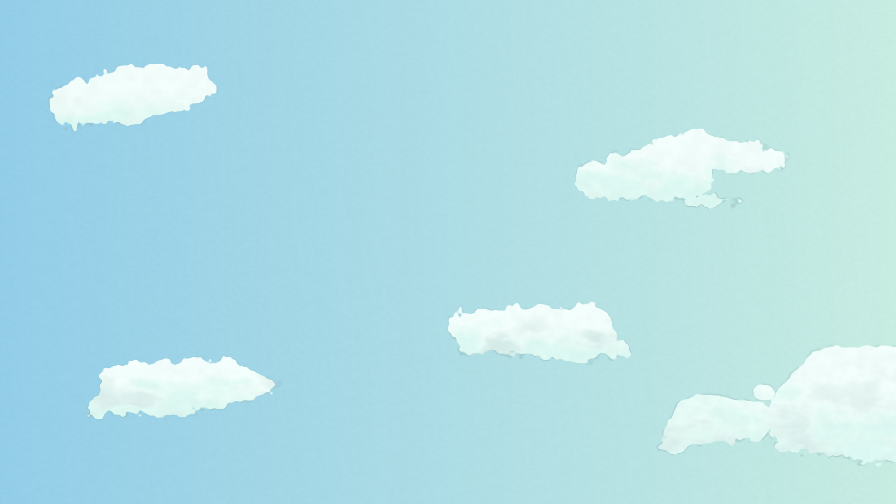
Reproduce this texture procedurally as a Shadertoy shader.

```glsl
// Five ragged white clouds on a pale sky that runs from blue to mint.
// Each cloud is a union of tapered capsules whose edge is frayed by value
// noise; soft streaks of noise tint the bodies and a broken rim outlines them.

const vec3 SKY_BLUE = vec3(0.575, 0.805, 0.91);
const vec3 SKY_MINT = vec3(0.78, 0.925, 0.885);
const vec3 CLOUD_WHITE = vec3(0.95, 0.995, 0.985);
const vec3 CLOUD_MINT = vec3(0.86, 0.97, 0.945);
const vec3 CLOUD_GREY = vec3(0.80, 0.90, 0.885);
const vec3 RIM_GREY = vec3(0.56, 0.72, 0.73);

float hash(vec2 p) {
    return fract(sin(dot(p, vec2(127.1, 311.7))) * 43758.5453);
}

float noise(vec2 p) {
    vec2 cell = floor(p), f = fract(p);
    f = f * f * (3.0 - 2.0 * f);
    float low = mix(hash(cell), hash(cell + vec2(1, 0)), f.x);
    float high = mix(hash(cell + vec2(0, 1)), hash(cell + vec2(1, 1)), f.x);
    return mix(low, high, f.y);
}

float fbm(vec2 p) {
    float sum = 0.0, weight = 0.5;
    for (int i = 0; i < 4; i++) {
        sum += weight * noise(p);
        p = mat2(1.6, 1.2, -1.2, 1.6) * p + 7.3;
        weight *= 0.5;
    }
    return sum / 0.9375;
}

// Capsule from a to b; z holds the radius at each end.
float lobe(vec2 p, vec3 a, vec3 b) {
    vec2 axis = b.xy - a.xy;
    float h = clamp(dot(p - a.xy, axis) / dot(axis, axis), 0.0, 1.0);
    return length(p - a.xy - h * axis) - mix(a.z, b.z, h);
}

// Offset that turns a smooth outline into small tufts.
float fray(vec2 p) {
    float tufts = noise(p * 46.0) - 0.5;
    float crumbs = noise(p * 115.0 + 19.0) - 0.5;
    return 0.019 * tufts + 0.011 * crumbs;
}

// Lays one cloud over the base; span is its lower and upper height.
vec3 paintCloud(vec3 base, vec2 p, float d, vec2 span, float grey, float blur) {
    float height = (p.y - span.x) / (span.y - span.x);
    float wisps = fbm(p * vec2(15.0, 30.0) + span.x * 40.0);
    float grain = fbm(p * 65.0);

    // Lit body with mint shade and grey streaks.
    float light = smoothstep(0.1, 0.75, height + 1.1 * (wisps - 0.4));
    vec3 body = mix(CLOUD_MINT, CLOUD_WHITE, light);
    float streak = smoothstep(0.45, 0.72, wisps) * smoothstep(0.9, 0.3, height);
    body = mix(body, CLOUD_GREY, grey * streak);
    body += 0.035 * (grain - 0.5);

    // Broken dark rim, stronger underneath.
    float rim = smoothstep(0.004 + blur, 0.0005, d);
    rim *= smoothstep(0.35, 0.7, noise(p * 85.0 + 5.0));
    rim *= mix(0.55, 0.2, clamp(height, 0.0, 1.0));
    base = mix(base, RIM_GREY, rim);
    return mix(base, body, smoothstep(blur, -blur, d));
}

void mainImage(out vec4 fragColor, in vec2 fragCoord) {
    vec2 p = fragCoord / iResolution.y;
    float blur = 0.8 / iResolution.y;

    // Sky gradient with a faint rippled grain.
    vec3 color = mix(SKY_BLUE, SKY_MINT, fragCoord.x / iResolution.x);
    color += 0.012 * (noise(p * vec2(190.0, 230.0)) - 0.5);

    float edge = fray(p);

    // Upper left: a slanted puff.
    float d = lobe(p, vec3(0.132, 0.789, 0.039), vec3(0.255, 0.812, 0.058));
    d = min(d, lobe(p, vec3(0.255, 0.812, 0.058), vec3(0.389, 0.831, 0.031)));
    color = paintCloud(color, p, d + edge, vec2(0.74, 0.87), 0.2, blur);

    // Upper right: a broad puff with an arm and a detached sliver.
    d = lobe(p, vec3(1.176, 0.642, 0.034), vec3(1.354, 0.671, 0.064));
    d = min(d, lobe(p, vec3(1.377, 0.699, 0.042), vec3(1.539, 0.686, 0.019)));
    d = min(d, lobe(p, vec3(1.370, 0.597, 0.009), vec3(1.463, 0.606, 0.005)));
    color = paintCloud(color, p, d + edge, vec2(0.59, 0.745), 0.25, blur);

    // Centre: a long puff with a low tail.
    d = lobe(p, vec3(0.931, 0.343, 0.040), vec3(1.169, 0.340, 0.056));
    d = min(d, lobe(p, vec3(1.190, 0.317, 0.028), vec3(1.245, 0.301, 0.007)));
    color = paintCloud(color, p, d + edge, vec2(0.28, 0.40), 0.75, blur);

    // Lower left: a flat base with a thin right end.
    d = lobe(p, vec3(0.243, 0.228, 0.049), vec3(0.440, 0.241, 0.049));
    d = min(d, lobe(p, vec3(0.205, 0.199, 0.026), vec3(0.350, 0.208, 0.032)));
    d = min(d, lobe(p, vec3(0.451, 0.236, 0.042), vec3(0.544, 0.238, 0.010)));
    color = paintCloud(color, p, d + edge, vec2(0.17, 0.295), 0.6, blur);

    // Lower right: a bank that leaves the canvas, smoother along its top.
    d = lobe(p, vec3(1.329, 0.120, 0.021), vec3(1.383, 0.165, 0.050));
    d = min(d, lobe(p, vec3(1.389, 0.167, 0.050), vec3(1.505, 0.165, 0.037)));
    d = min(d, lobe(p, vec3(1.574, 0.165, 0.058), vec3(1.850, 0.165, 0.100)));
    d = min(d, lobe(p, vec3(1.570, 0.215, 0.028), vec3(1.648, 0.259, 0.053)));
    d = min(d, lobe(p, vec3(1.648, 0.259, 0.053), vec3(1.830, 0.259, 0.053)));
    d = min(d, lobe(p, vec3(1.512, 0.222, 0.015), vec3(1.520, 0.222, 0.015)));
    float calm = mix(1.0, 0.4, smoothstep(0.12, 0.2, p.y));
    color = paintCloud(color, p, d + edge * calm, vec2(0.06, 0.37), 0.55, blur);

    fragColor = vec4(clamp(color, 0.0, 1.0), 1.0);
}
```
